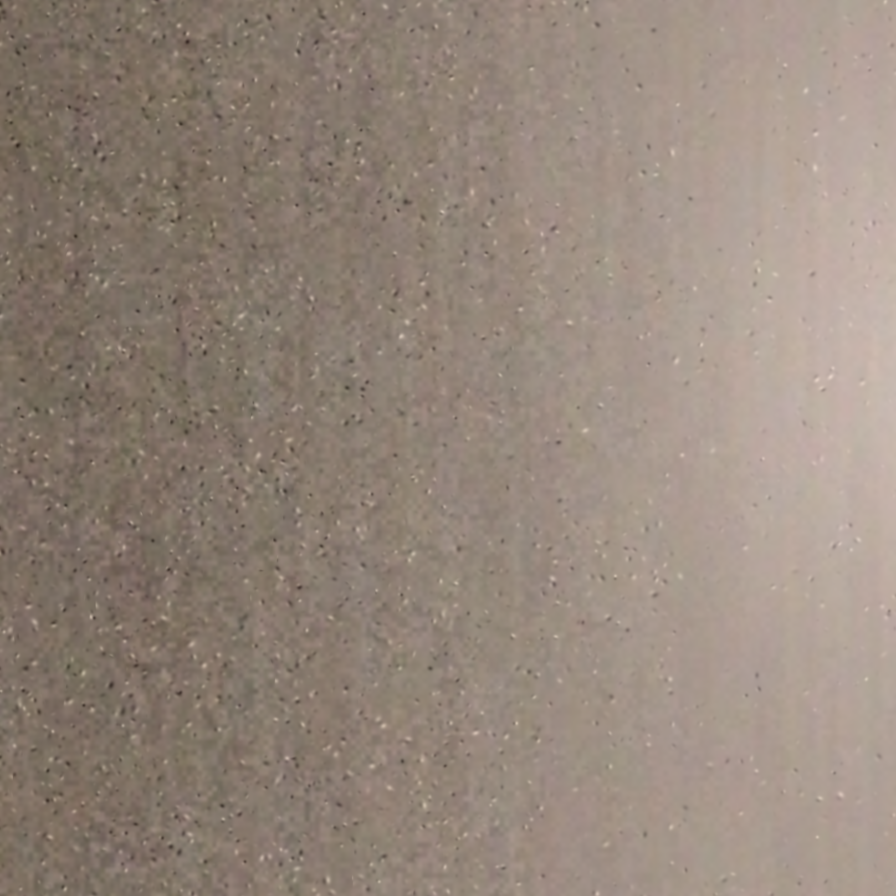
Give the GLSL for this texture, as a Shadertoy shader.

```glsl
// Brushed taupe metal with fine pitted grain, faint upright streaks and a soft glow at the right.

const vec3 SHADOW_COLOR = vec3(0.418, 0.368, 0.316);
const vec3 LIGHT_COLOR  = vec3(0.800, 0.735, 0.698);

const vec2  GLOW_CENTER = vec2(1.05, 0.60);
const vec2  GLOW_SIZE   = vec2(0.29, 0.33);
const float GLOW_GAIN   = 0.30;
const float TONE_LEFT   = 0.19;
const float TONE_RISE   = 0.47;
const float CORNER_DIM  = 0.07;

const vec2  STREAK_FREQ = vec2(85.0, 5.0);
const float STREAK_GAIN = 0.032;
const vec2  TINT_FREQ   = vec2(34.0, 20.0);
const float TINT_GAIN   = 0.020;
const float GRAIN_FREQ  = 175.0;
const float GRAIN_GAIN  = 0.085;

const float SPECK_CELLS  = 105.0;
const float SPECK_RADIUS = 0.24;   // in cells
const float SPECK_GAIN   = 0.23;
const float SPECK_SHARE_LEFT  = 0.42;
const float SPECK_SHARE_RIGHT = 0.11;

vec3 hash3(vec2 p) {
    vec3 q = fract(p.xyx * vec3(0.1031, 0.1030, 0.0973));
    q += dot(q, q.yxz + 33.33);
    return fract((q.xxy + q.yzz) * q.zyx);
}

// Three independent smooth noises, each centred on zero.
vec3 noise3(vec2 p) {
    vec2 cell = floor(p);
    vec2 f = fract(p);
    f = f * f * (3.0 - 2.0 * f);
    vec3 low  = mix(hash3(cell), hash3(cell + vec2(1.0, 0.0)), f.x);
    vec3 high = mix(hash3(cell + vec2(0.0, 1.0)), hash3(cell + 1.0), f.x);
    return mix(low, high, f.y) - 0.5;
}

// Small soft pits of varied size and depth, some with an opposite rim.
float specks(vec2 uv, float share) {
    vec2 p = uv * SPECK_CELLS;
    vec2 home = floor(p);
    float sum = 0.0;
    for (int j = -1; j <= 1; j++) {
        for (int i = -1; i <= 1; i++) {
            vec2 cell = home + vec2(i, j);
            vec3 place = hash3(cell + 17.0);
            vec3 look = hash3(cell + 391.0);
            vec3 form = hash3(cell + 823.0);
            float present = smoothstep(0.0, 0.06, share - place.z);
            float angle = mix(0.2, 2.9, look.x);
            vec2 axis = vec2(cos(angle), sin(angle));
            vec2 d = p - cell - place.xy;
            vec2 q = vec2(dot(d, axis), dot(d, vec2(-axis.y, axis.x)));
            q /= SPECK_RADIUS * mix(0.75, 1.25, form.x) * vec2(mix(1.0, 1.6, look.y), 1.0);
            vec2 rim = q - vec2(form.z - 0.5, 1.6);
            float fleck = exp(-dot(q, q)) - 0.7 * form.y * exp(-dot(rim, rim));
            float polarity = look.z < 0.5 ? -1.0 : 1.0;
            float strength = fract(look.z * 2.0);
            sum += present * polarity * mix(0.12, 1.0, strength * strength) * fleck;
        }
    }
    return sum;
}

// Broad lighting, from 0 in shadow to 1 in the glow.
float lighting(vec2 uv) {
    vec2 g = (uv - GLOW_CENTER) / GLOW_SIZE;
    float tone = TONE_LEFT + TONE_RISE * smoothstep(0.02, 1.0, uv.x);
    tone += GLOW_GAIN * exp(-dot(g, g));
    return tone - CORNER_DIM * uv.y * (1.0 - uv.x);
}

void mainImage(out vec4 fragColor, in vec2 fragCoord) {
    vec2 uv = fragCoord / iResolution.xy;
    vec3 color = mix(SHADOW_COLOR, LIGHT_COLOR, lighting(uv));

    // Texture fades where the surface is brightly lit
    float roughness = 1.0 - smoothstep(0.25, 0.90, uv.x);

    // Upright streaks and soft colour blotches
    float streak = noise3(uv * STREAK_FREQ).x + 0.4 * noise3(uv * vec2(24.0, 5.0) + 50.0).y;
    color += STREAK_GAIN * streak * mix(0.6, 1.0, roughness);
    vec3 tint = noise3(uv * TINT_FREQ + 9.0) + 0.8 * noise3(uv * TINT_FREQ * 2.3 + 70.0);
    color += TINT_GAIN * (tint - dot(tint, vec3(0.3, 0.5, 0.2)));

    // Fine grain, patchy in strength
    vec3 grain = noise3(uv * GRAIN_FREQ) + 0.7 * noise3(uv * GRAIN_FREQ * 0.53 + 130.0);
    float patchiness = 1.0 + 1.1 * noise3(uv * vec2(38.0, 26.0) + 310.0).x;
    color += GRAIN_GAIN * patchiness * mix(0.22, 1.0, roughness) * mix(vec3(grain.x), grain, 0.12);

    // Clustered pits
    float cluster = 1.0 + 1.9 * noise3(uv * vec2(34.0, 24.0) + 210.0).z;
    float share = mix(SPECK_SHARE_RIGHT, SPECK_SHARE_LEFT, roughness) * cluster;
    color += SPECK_GAIN * mix(0.7, 1.0, roughness) * specks(uv, share) * vec3(1.0, 0.97, 0.90);

    fragColor = vec4(clamp(color, 0.0, 1.0), 1.0);
}
```
